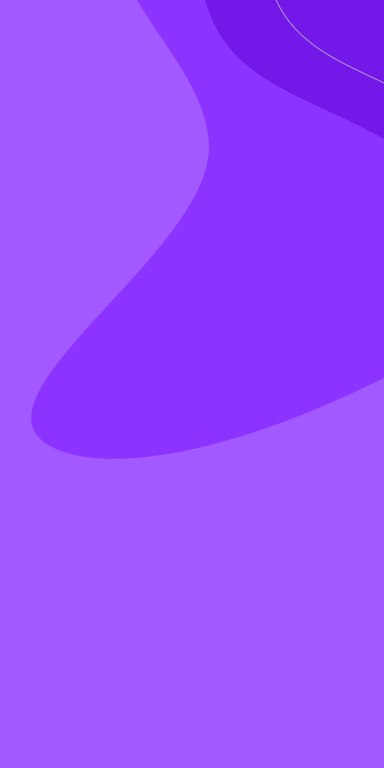
A WebGL 2 fragment shader for this background:

```glsl
#version 300 es
precision highp float;
// Flat violet background with a flowing blob, a dark corner wave and a hairline curve.

uniform vec2 u_resolution;
out vec4 outColor;

const vec3 LIGHT_VIOLET = vec3(0.635, 0.35, 1.0);
const vec3 VIVID_VIOLET = vec3(0.55, 0.20, 1.0);
const vec3 DEEP_VIOLET = vec3(0.455, 0.095, 0.915);
const vec3 HAIRLINE = vec3(0.67, 0.60, 0.80);
const float HAIRLINE_WIDTH = 0.0026;
const int CURVE_STEPS = 28;
const float FAR = 10.0;

// Point on a cubic Bezier curve
vec2 bezier(vec2 a, vec2 b, vec2 c, vec2 d, float t) {
    float s = 1.0 - t;
    return s * s * s * a + 3.0 * s * s * t * b + 3.0 * s * t * t * c + t * t * t * d;
}

float segmentDistance(vec2 p, vec2 a, vec2 b) {
    vec2 pa = p - a, ba = b - a;
    return length(pa - ba * clamp(dot(pa, ba) / dot(ba, ba), 0.0, 1.0));
}

// Extends a path: x holds the distance, y flips at each crossing to the left of p
vec2 addCurve(vec2 path, vec2 p, vec2 a, vec2 b, vec2 c, vec2 d) {
    vec2 from = a;
    for (int i = 1; i <= CURVE_STEPS; i++) {
        vec2 to = bezier(a, b, c, d, float(i) / float(CURVE_STEPS));
        path.x = min(path.x, segmentDistance(p, from, to));
        if ((from.y > p.y) != (to.y > p.y)) {
            float crossing = mix(from.x, to.x, (p.y - from.y) / (to.y - from.y));
            if (crossing < p.x) path.y = -path.y;
        }
        from = to;
    }
    return path;
}

// Antialiased coverage of the region enclosed by a path
float fillPath(vec2 path, float pixel) {
    return clamp(0.5 - path.x * path.y / pixel, 0.0, 1.0);
}

void main() {
    // Canvas is one unit wide and two units tall
    vec2 p = gl_FragCoord.xy / u_resolution * vec2(1.0, 2.0);
    float pixel = 1.0 / u_resolution.x;
    vec2 emptyPath = vec2(FAR, 1.0);

    // Large blob: neck, waist, rounded tip and underside
    vec2 neck = vec2(0.544, 1.615);
    vec2 tip = vec2(0.081, 0.911);
    vec2 base = vec2(0.294, 0.805);
    vec2 blob = addCurve(emptyPath, p, vec2(0.357, 2.0), vec2(0.430, 1.875), vec2(0.544, 1.753), neck);
    blob = addCurve(blob, p, neck, vec2(0.544, 1.385), vec2(0.081, 1.078), tip);
    blob = addCurve(blob, p, tip, vec2(0.081, 0.839), vec2(0.182, 0.805), base);
    blob = addCurve(blob, p, base, vec2(0.508, 0.805), vec2(0.781, 0.906), vec2(1.0, 1.016));

    // Corner wave and the thin curve within it
    vec2 wave = addCurve(emptyPath, p, vec2(0.534, 2.0), vec2(0.594, 1.786), vec2(0.781, 1.760), vec2(1.0, 1.638));
    vec2 thread = addCurve(emptyPath, p, vec2(0.719, 2.0), vec2(0.773, 1.883), vec2(0.885, 1.839), vec2(1.0, 1.784));
    float hairline = clamp(0.5 + (0.5 * HAIRLINE_WIDTH - thread.x) / pixel, 0.0, 1.0);

    vec3 color = mix(LIGHT_VIOLET, VIVID_VIOLET, fillPath(blob, pixel));
    color = mix(color, DEEP_VIOLET, fillPath(wave, pixel));
    color = mix(color, HAIRLINE, hairline);
    outColor = vec4(color, 1.0);
}
```
